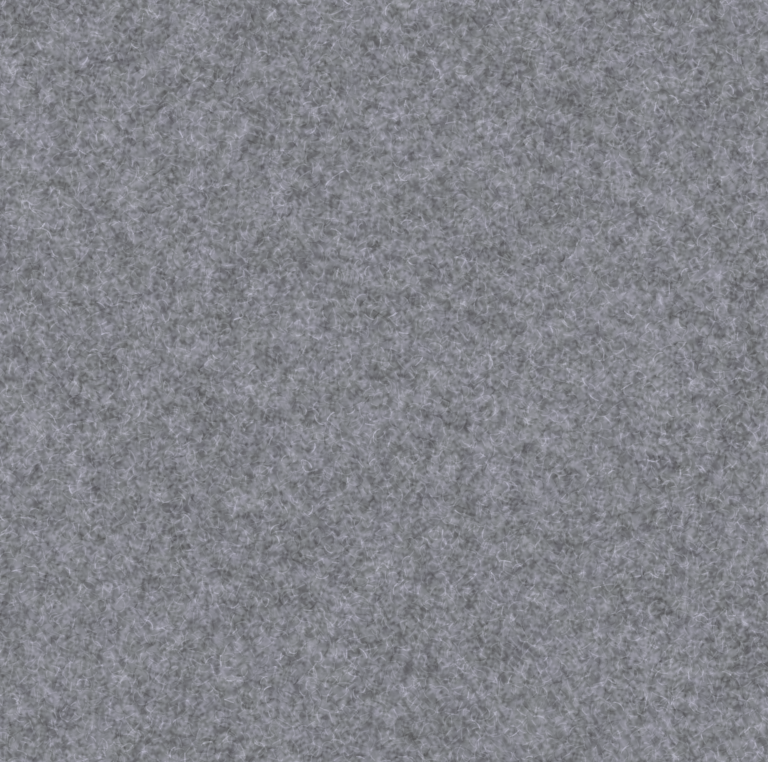
Write a Shadertoy shader that draws this texture.

```glsl
// Grey wool felt: soft mottling under a mat of fine, curved, light and dark fibres.

float hash(vec2 p) {
    return fract(sin(dot(p, vec2(127.1, 311.7))) * 43758.5453);
}

float valueNoise(vec2 p) {
    vec2 i = floor(p), f = fract(p);
    f = f * f * (3.0 - 2.0 * f);
    return mix(mix(hash(i), hash(i + vec2(1, 0)), f.x),
               mix(hash(i + vec2(0, 1)), hash(i + vec2(1, 1)), f.x), f.y);
}

// Zero-centred mottling, strongest in the fine octaves
float mottle(vec2 uv) {
    float sum = 0.0, amp = 0.13;
    vec2 p = uv * 14.0;
    for (int i = 0; i < 5; i++) {
        sum += amp * (valueNoise(p) - 0.5);
        p = mat2(0.8, 0.6, -0.6, 0.8) * p * 2.1 + 17.3;
        amp *= 1.64;
    }
    return sum;
}

// One layer of short bent fibres, one per cell; positive is light
float fibres(vec2 uv, float layer, float pixel) {
    float cells = 66.0 + 6.0 * layer;
    vec2 p = uv * cells + layer * 7.31;
    vec2 base = floor(p);
    float sum = 0.0;
    for (int y = -1; y <= 1; y++)
    for (int x = -1; x <= 1; x++) {
        vec2 cell = base + vec2(x, y);
        vec2 seed = cell + layer * 37.0;
        vec2 q = p - cell - vec2(hash(seed), hash(seed + 5.37));

        // Rotate, then straighten the bend
        float angle = 3.14159 * hash(seed + 11.71);
        float c = cos(angle), s = sin(angle);
        q = vec2(c * q.x + s * q.y, c * q.y - s * q.x);
        float bend = 1.6 * (hash(seed + 19.13) - 0.5);
        float slope = 2.0 * bend * q.x;
        q.y = (q.y - bend * q.x * q.x) / sqrt(1.0 + slope * slope);

        float halfLength = mix(0.25, 0.6, hash(seed + 23.9));
        float d = length(vec2(max(abs(q.x) - halfLength, 0.0), q.y)) / cells;
        float cover = clamp((0.0009 - d) / pixel + 0.5, 0.0, 1.0);

        // A few fibres stand out brightly
        float shade = hash(seed + 31.57);
        sum += cover * (mix(-0.6, 1.0, shade) + 0.5 * step(0.99, shade));
    }
    return sum;
}

void mainImage(out vec4 fragColor, in vec2 fragCoord) {
    vec2 uv = fragCoord / iResolution.y;
    float pixel = 1.0 / iResolution.y;

    float tone = 0.49 + mottle(uv);
    for (int i = 0; i < 5; i++)
        tone += 0.43 * fibres(uv, float(i), pixel);

    // Dark grey to lilac grey, with a faint green cast in the middle
    vec3 felt = mix(vec3(0.42, 0.42, 0.44), vec3(0.59, 0.59, 0.63), clamp(tone, -0.4, 1.6));
    felt.g += 0.007 * (1.0 - smoothstep(0.0, 0.6, abs(tone - 0.45)));
    felt += vec3(0.0, -0.006, 0.014) * (valueNoise(uv * 75.0 + 41.0) - 0.5);

    fragColor = vec4(felt, 1.0);
}
```
